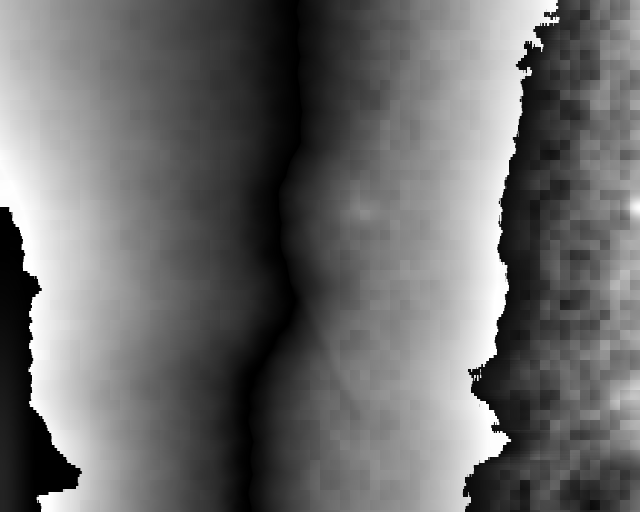
A WebGL 1 fragment shader for this texture map:

```glsl
precision highp float;
// Wrapped grey height map: a dark valley between two white slopes that break into black.
uniform vec2 u_resolution;

float hash(vec2 p) {
  return fract(sin(dot(p, vec2(127.1, 311.7))) * 4375.85);
}

// Cellular noise: distance to the nearest scattered point.
float cells(vec2 p) {
  vec2 home = floor(p);
  float nearest = 2.0;
  for (int j = -1; j <= 1; j++) {
    for (int i = -1; i <= 1; i++) {
      vec2 cell = home + vec2(float(i), float(j));
      vec2 point = cell + vec2(hash(cell), hash(cell + 37.0));
      nearest = min(nearest, distance(p, point));
    }
  }
  return nearest;
}

// Soft mottling, centred near zero.
float mottle(vec2 p) {
  return 0.6 * cells(p * 14.0) + 0.4 * cells(p * 31.0 + 5.0) - 0.46;
}

// Bottom line of the valley; t runs from the top down.
float valley(float t) {
  return 0.468 - 0.030 * smoothstep(0.27, 0.38, t)
    + 0.022 * smoothstep(0.48, 0.57, t)
    - 0.068 * smoothstep(0.58, 0.77, t);
}

float leftBreak(float t) {
  return -0.02 + 0.04 * smoothstep(0.392, 0.404, t)
    + 0.018 * smoothstep(0.41, 0.475, t)
    + 0.023 * smoothstep(0.52, 0.545, t)
    - 0.011 * smoothstep(0.56, 0.59, t)
    + 0.028 * smoothstep(0.78, 0.84, t)
    + 0.048 * smoothstep(0.85, 0.93, t)
    - 0.063 * smoothstep(0.945, 0.965, t);
}

float rightBreak(float t) {
  return 0.868 - 0.048 * smoothstep(0.0, 0.13, t)
    - 0.041 * smoothstep(0.15, 0.47, t)
    + 0.015 * smoothstep(0.48, 0.54, t)
    - 0.020 * smoothstep(0.57, 0.66, t)
    - 0.032 * smoothstep(0.68, 0.73, t)
    + 0.022 * smoothstep(0.76, 0.79, t)
    + 0.028 * smoothstep(0.83, 0.85, t)
    - 0.060 * smoothstep(0.87, 0.915, t);
}

float glow(vec2 p, vec2 centre, vec2 size) {
  vec2 d = (p - centre) / size;
  return exp(-dot(d, d));
}

void main() {
  vec2 uv = gl_FragCoord.xy / u_resolution;
  float t = 1.0 - uv.y;
  vec2 p = vec2(uv.x, t * 0.8);
  float soft = 0.8 / u_resolution.x;

  // Compression-like blocks flatten part of the mottling.
  vec2 block = floor(p * 64.0);
  vec2 blocky = mix(p, (block + 0.5) / 64.0, 0.75);
  float grain = mottle(blocky);
  float fleck = hash(block) - 0.5;

  // Left slope, bright at its outer side.
  float crease = valley(t) + 0.012 * (cells(p * 22.0) - 0.45);
  float outer = -0.117 + 0.167 * smoothstep(0.0, 0.5, t) + 0.03 * smoothstep(0.75, 0.9, t);
  float q = clamp((uv.x - outer) / (crease - outer), 0.0, 1.0);
  float left = 0.9 * pow(1.0 - q, 1.4) + 0.1 * smoothstep(1.0, 0.8, q);
  left += (0.07 * grain + 0.012 * fleck) * smoothstep(1.0, 0.7, q);
  left -= 0.03 * smoothstep(-0.02, 0.02, uv.x - 0.27 - 0.85 * (t - 0.25))
    * smoothstep(0.2, 0.27, t) * smoothstep(0.42, 0.36, t) * (1.0 - q);

  // Right slope, with a slanting fold below the middle.
  float rim = 0.862 - 0.085 * smoothstep(0.0, 0.5, t) - 0.015 * smoothstep(0.6, 0.8, t);
  float r = clamp((uv.x - crease) / (rim - crease), 0.0, 1.0);
  float right = 0.02 + 0.97 * r + 0.07 * sin(r * 6.28) * smoothstep(0.15, 0.4, t);
  right += (0.22 * grain + 0.035 * fleck) * smoothstep(0.05, 0.4, r) * (1.15 - r);
  float fold = uv.x - 0.462 - 0.40 * (t - 0.56);
  right += 0.06 * (smoothstep(-0.012, 0.012, fold) - 0.5)
    * smoothstep(0.54, 0.6, t) * smoothstep(0.85, 0.75, t);
  right += 0.10 * glow(vec2(uv.x, t), vec2(0.56, 0.41), vec2(0.035, 0.03));
  float shade = mix(left, right, smoothstep(-soft, soft, uv.x - crease));

  // Ragged borders, snapped to small steps.
  vec2 stepped = floor(p * 220.0) / 220.0;
  float ragged = cells(stepped * 38.0) - 0.45 + 0.35 * (cells(stepped * 90.0) - 0.45);
  float rough = 0.012 + 0.035 * smoothstep(0.20, 0.10, t) + 0.022 * smoothstep(0.66, 0.75, t);
  float edge = rightBreak(stepped.y / 0.8);
  float beyond = smoothstep(-soft, soft, uv.x - edge - rough * ragged);
  float before = smoothstep(soft, -soft, uv.x - leftBreak(stepped.y / 0.8) - 0.013 * ragged);

  // Mottled strip past the right border.
  float w = clamp((uv.x - edge) / (1.0 - edge), 0.0, 1.0);
  float strip = 0.04 + 0.59 * w + (0.48 * grain + 0.09 * fleck) * smoothstep(0.0, 0.4, w);
  strip += 0.10 * smoothstep(0.1, 0.0, t);
  strip -= 0.30 * smoothstep(0.86, 0.93, t) * smoothstep(0.84, 0.95, uv.x);
  strip += 0.35 * glow(vec2(uv.x, t), vec2(1.0, 0.405), vec2(0.025, 0.02));
  strip += 0.22 * glow(vec2(uv.x, t), vec2(0.99, 0.78), vec2(0.04, 0.03));
  shade = mix(shade, strip, beyond);

  // Near-black corner at the lower left.
  float corner = 0.14 * smoothstep(0.06, 0.0, uv.x) * smoothstep(0.45, 0.95, t);
  shade = mix(shade, corner + 0.01 * fleck, before);
  gl_FragColor = vec4(vec3(clamp(shade, 0.0, 1.0)), 1.0);
}
```
